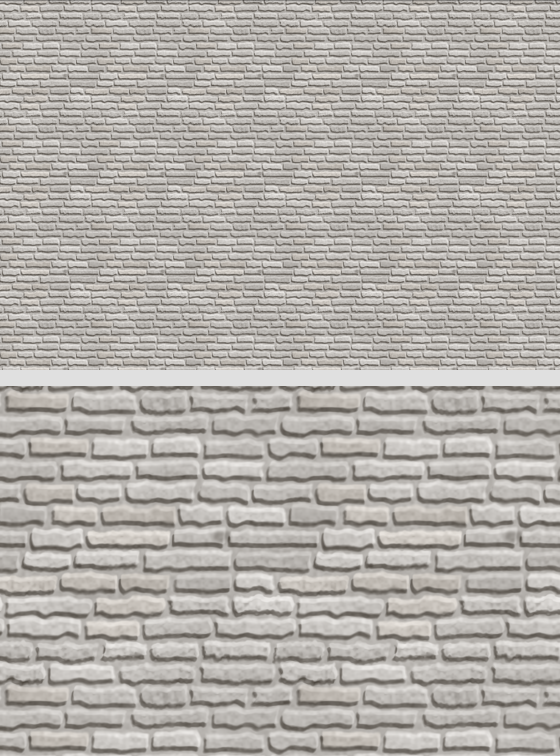
Top: the whole. Bottom: its middle third, enlarged.
Write a Shadertoy shader that draws this texture.

```glsl
#define TILES vec2(5.76, 3.78)      // pattern repeats across and down
#define ROWS 13.0                   // brick courses per repeat
#define COURSE_SHIFT 0.4            // vertical start, in courses
#define GAP vec2(0.11, 0.14)        // half joint width, in courses
#define WOBBLE 0.22                 // unevenness of the brick outlines
#define LIGHT vec2(0.10, 0.20)      // step toward the light, in courses
#define SHADOW 0.30
#define HIGHLIGHT 0.09
#define PIT vec2(0.68, 0.038)       // dark chip inside each repeat
#define MORTAR_TONE 0.715
#define BRICK_TONE 0.765
#define SAMPLES 3

float hash(vec2 p) {
    return fract(sin(dot(p, vec2(127.1, 311.7))) * 43758.5453);
}

// Value noise that wraps after "period" lattice cells
float noise(vec2 p, float period) {
    vec2 i = floor(p), f = fract(p);
    f = f * f * (3.0 - 2.0 * f);
    vec2 a = mod(i, period), b = mod(i + 1.0, period);
    return mix(mix(hash(a), hash(vec2(b.x, a.y)), f.x),
               mix(hash(vec2(a.x, b.y)), hash(b), f.x), f.y);
}

float jointOffset(float k, float row, float count) {
    return 0.38 * hash(vec2(mod(k, count), row + 20.0));
}

float roundedBox(vec2 p, vec2 extent, float radius) {
    vec2 d = abs(p) - extent + radius;
    return length(max(d, 0.0)) + min(max(d.x, d.y), 0.0) - radius;
}

// Returns relief height, face coverage, brick seed and roughness
vec4 brickRelief(vec2 tile) {
    vec2 warp = vec2(noise(tile * 26.0, 26.0), noise(tile * 26.0 + 9.0, 26.0)) - 0.5;
    float grain = noise(tile * vec2(39.0, 78.0), 78.0 * 39.0);
    grain = mix(noise(tile * 52.0, 52.0), noise(tile * 104.0, 104.0), 0.45);
    vec2 q = tile * ROWS + WOBBLE * warp;
    float row = mod(floor(q.y), ROWS);

    // Four or five bricks of uneven length in each course
    float count = 4.0 + step(0.45, hash(vec2(row, 3.0)));
    float s = q.x / ROWS * count + 0.5 * mod(row, 2.0) + 0.4 * hash(vec2(row, 8.0));
    float k = floor(s);
    k -= step(s, k + jointOffset(k, row, count));
    float left = k + jointOffset(k, row, count);
    float right = k + 1.0 + jointOffset(k + 1.0, row, count);
    float toCourses = ROWS / count;
    float seed = hash(vec2(mod(k, count) + 5.0, row + 41.0));

    vec2 local = vec2((s - 0.5 * (left + right)) * toCourses, fract(q.y) - 0.5);
    local.y += 0.08 * (fract(seed * 17.0) - 0.5);
    vec2 extent = vec2(0.5 * (right - left) * toCourses, 0.5) - GAP;
    extent.y -= 0.05 * fract(seed * 31.0);

    // Broken bricks gather in the upper part of the repeat
    float broken = smoothstep(4.0, 7.0, row) * (1.0 - smoothstep(11.0, 13.0, row));
    float rough = mix(0.12, 0.65, fract(seed * 7.0) * (0.4 + 0.6 * broken));
    float edge = roundedBox(local, extent, 0.13) + rough * 0.28 * (grain - 0.4);
    float face = smoothstep(0.06, -0.07, edge);
    return vec4(face * (1.0 + rough * (grain - 0.5)) + 0.12 * grain, face, seed, rough);
}

vec3 wall(vec2 tile) {
    vec4 here = brickRelief(tile);
    float slope = here.x - brickRelief(tile + LIGHT / ROWS).x;

    // Stone and mortar tones with fine weathering
    float stone = BRICK_TONE + 0.09 * (here.z - 0.5);
    float tone = mix(MORTAR_TONE, stone, here.y);
    tone += 0.07 * (noise(tile * 78.0, 78.0) - 0.5);
    tone += 0.05 * (noise(tile * 6.0, 6.0) - 0.5);
    tone += slope < 0.0 ? SHADOW * slope : HIGHLIGHT * slope;

    // Chip that marks every repeat
    vec2 toPit = (fract(tile - PIT + 0.5) - 0.5) * ROWS;
    float pit = 1.0 - smoothstep(0.1, 0.42, length(toPit * vec2(0.75, 1.1)));
    tone -= 0.20 * pit * (0.5 + noise(tile * 52.0, 52.0));

    // Shadows turn slightly warmer, as do a few bricks
    float warm = 0.028 + 0.05 * (0.78 - tone);
    warm += 0.02 * here.y * step(0.8, fract(here.z * 13.0));
    return vec3(tone, tone - 0.45 * warm, tone - warm);
}

void mainImage(out vec4 fragColor, in vec2 fragCoord) {
    vec3 total = vec3(0.0);
    for (int j = 0; j < SAMPLES; j++)
    for (int i = 0; i < SAMPLES; i++) {
        vec2 jitter = (vec2(i, j) + 0.5) / float(SAMPLES) - 0.5;
        vec2 uv = (fragCoord + jitter) / iResolution.xy;
        vec2 tile = uv * TILES + vec2(0.0, COURSE_SHIFT / ROWS);
        // Thin shade along the top border
        total += wall(tile) * (1.0 - 0.35 * smoothstep(0.995, 0.999, uv.y));
    }
    fragColor = vec4(clamp(total / float(SAMPLES * SAMPLES), 0.0, 1.0), 1.0);
}
```
